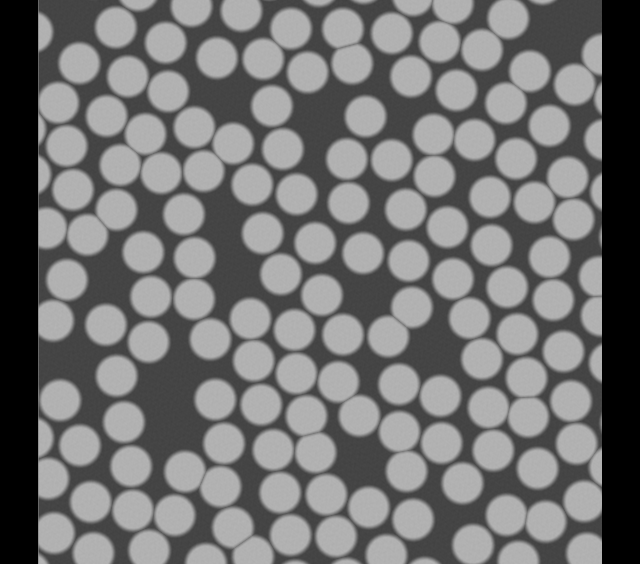
Reproduce this texture procedurally as a Shadertoy shader.

```glsl
// Loosely packed pale grey discs on a dark grey square panel with black side bars.

const float SPACING = 0.0868;     // mean distance of disc centres, in canvas heights
const float RADIUS = 0.0361;      // disc radius, in canvas heights
const float BLUR = 0.0057;        // half width of the soft disc rim
const float ROW_HEIGHT = 0.866;   // row distance of the hexagonal lattice
const float JITTER = 0.27;        // random shift of a centre, in spacings
const float VACANCY = 0.085;      // share of empty lattice sites
const vec3 DISC_COLOR = vec3(0.695);
const vec3 GROUND_COLOR = vec3(0.268);
const vec3 RIM_COLOR = vec3(0.5);

vec2 hash2(vec2 p) {
    vec3 q = fract(vec3(p.xyx) * vec3(0.1031, 0.1030, 0.0973));
    q += dot(q, q.yzx + 33.33);
    return fract((q.xx + q.yz) * q.zy);
}

mat2 rotation(float angle) {
    float c = cos(angle), s = sin(angle);
    return mat2(c, s, -s, c);
}

// Slow bending of the lattice rows
vec2 bend(vec2 p) {
    return 0.3 * vec2(sin(p.y * 0.47 + 1.0), sin(p.x * 0.43 + 2.2))
         + 0.1 * vec2(sin(p.y * 0.9 + p.x * 0.3), sin(p.x * 0.8 - p.y * 0.4));
}

float rowShift(float row) {
    return 0.5 * mod(row, 2.0);
}

bool isVacant(vec2 cell) {
    return hash2(cell + 157.0).x < VACANCY;
}

// Jittered centre of a lattice site
vec2 looseCentre(vec2 cell) {
    vec2 site = vec2(cell.x + rowShift(cell.y), cell.y * ROW_HEIGHT);
    vec2 h = hash2(cell + 71.0);
    float angle = 6.2832 * h.x;
    return site + bend(site) + JITTER * sqrt(h.y) * vec2(cos(angle), sin(angle));
}

// Centre pushed away from neighbours that come too close
vec2 settledCentre(vec2 cell, float minGap) {
    vec2 centre = looseCentre(cell);
    vec2 push = vec2(0.0);
    for (int j = -1; j <= 1; j++) {
        for (int i = -2; i <= 2; i++) {
            vec2 other = cell + vec2(i, j);
            if ((i == 0 && j == 0) || isVacant(other)) continue;
            vec2 away = centre - looseCentre(other);
            float gap = max(length(away), 0.001);
            push += away / gap * 0.5 * max(minGap - gap, 0.0);
        }
    }
    return centre + push;
}

// Signed distance to the discs; touching discs are parted by a seam
float discDistance(vec2 p, float radius) {
    vec2 q = p - bend(p);
    float nearest = 9.0, second = 9.0;
    float middleRow = round(q.y / ROW_HEIGHT);
    for (int j = -1; j <= 1; j++) {
        float row = middleRow + float(j);
        float column = round(q.x - rowShift(row));
        for (int i = -1; i <= 1; i++) {
            vec2 cell = vec2(column + float(i), row);
            if (isVacant(cell)) continue;
            float d = length(p - settledCentre(cell, 2.2 * radius));
            second = min(second, max(nearest, d));
            nearest = min(nearest, d);
        }
    }
    return max(nearest - radius, 0.5 * (nearest - second));
}

// Faint film grain from layered sines
float grain(vec2 p) {
    float sum = 0.0;
    for (int i = 0; i < 4; i++) {
        p = rotation(1.1) * p * 1.23 + 3.7;
        sum += sin(p.x + 1.5 * sin(p.y * 0.7)) * sin(p.y);
    }
    return 0.25 * sum;
}

void mainImage(out vec4 fragColor, in vec2 fragCoord) {
    float pixel = 1.0 / iResolution.y;
    vec2 uv = (fragCoord - 0.5 * iResolution.xy) * pixel;

    // Discs on the panel
    vec2 p = rotation(0.27) * uv / SPACING + vec2(40.0);
    float d = discDistance(p, RADIUS / SPACING) * SPACING;
    float soft = max(BLUR, pixel);
    vec3 color = mix(DISC_COLOR, GROUND_COLOR, smoothstep(-soft, soft, d));
    color += 0.016 * grain(uv * 330.0);

    // Pale left rim and black side bars
    color = mix(color, RIM_COLOR, 0.6 * (1.0 - smoothstep(0.0008, 0.0026, uv.x + 0.5)));
    color *= 1.0 - smoothstep(-0.5 * pixel, 0.5 * pixel, abs(uv.x) - 0.5);

    fragColor = vec4(color, 1.0);
}
```
